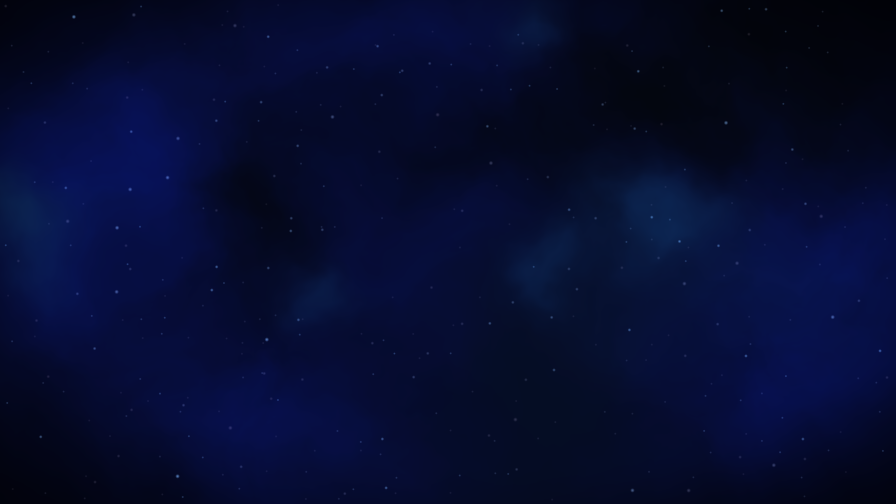
Give the GLSL for this background, as a Shadertoy shader.

```glsl
// Dim deep-blue nebula with teal wisps, dark dust and faint scattered stars.

vec2 hash22(vec2 p) {
    vec3 q = fract(p.xyx * vec3(0.1031, 0.1030, 0.0973));
    q += dot(q, q.yzx + 33.33);
    return fract((q.xx + q.yz) * q.zy);
}

// Dot product of a random unit gradient with the offset from its corner.
float cornerRamp(vec2 cell, vec2 offset) {
    float angle = 6.2832 * hash22(cell + 40.0).x;
    return dot(vec2(cos(angle), sin(angle)), offset);
}

float gradientNoise(vec2 p) {
    vec2 i = floor(p), f = fract(p);
    vec2 u = f * f * f * (f * (f * 6.0 - 15.0) + 10.0);
    vec2 e = vec2(1.0, 0.0);
    return mix(mix(cornerRamp(i, f), cornerRamp(i + e, f - e), u.x),
               mix(cornerRamp(i + e.yx, f - e.yx), cornerRamp(i + 1.0, f - 1.0), u.x), u.y);
}

float fbm(vec2 p) {
    float sum = 0.0, amplitude = 0.65;
    for (int i = 0; i < 5; i++) {
        sum += amplitude * gradientNoise(p);
        p = mat2(0.8, -0.6, 0.6, 0.8) * p * 2.03 + 5.7;
        amplitude *= 0.5;
    }
    return sum;
}

// Soft elliptical cloud, 1 at its centre.
float cloud(vec2 p, vec2 centre, vec2 radius) {
    vec2 d = (p - centre) / radius;
    return exp(-dot(d, d));
}

// One randomly placed star per grid cell; most cells stay empty.
vec3 starLayer(vec2 p, float density, float share, float radius, float seed) {
    vec2 cell = floor(p * density);
    vec2 pick = hash22(cell + seed);
    vec2 centre = (cell + 0.2 + 0.6 * hash22(cell + seed + 17.0)) / density;
    float disc = smoothstep(radius, 0.0, length(p - centre));
    vec3 tint = mix(vec3(0.50, 0.42, 0.46), vec3(0.32, 0.48, 0.62), pick.y);
    return tint * disc * step(pick.x, share) * (0.35 + 0.65 * pick.y * pick.y);
}

void mainImage(out vec4 fragColor, in vec2 fragCoord) {
    vec2 uv = fragCoord / iResolution.xy;
    vec2 p = fragCoord / iResolution.y;

    // Turbulence bends the clouds and varies their density.
    vec2 warp = vec2(fbm(p * 2.6 + 3.0), fbm(p * 2.6 + 19.0));
    vec2 q = p + 0.20 * warp;
    float wisps = fbm(q * 4.5 + 8.0);
    float density = clamp(0.92 + 0.7 * wisps, 0.0, 1.3);

    vec3 navy = vec3(0.022, 0.042, 0.185);
    vec3 ink = vec3(0.012, 0.022, 0.055);
    vec3 slate = vec3(0.020, 0.050, 0.125);
    vec3 royal = vec3(0.028, 0.070, 0.350);
    vec3 teal = vec3(0.050, 0.160, 0.340);

    // Murky dust through the lower centre.
    vec3 col = navy * (1.0 + 0.35 * wisps);
    col = mix(col, slate, 0.85 * cloud(q, vec2(1.08, 0.22), vec2(0.28, 0.36)));

    // Broad blue clouds at the sides, with fainter ones above and below.
    float blue = cloud(q, vec2(0.20, 0.64), vec2(0.27, 0.25))
               + cloud(q, vec2(1.66, 0.38), vec2(0.27, 0.33))
               + 0.65 * cloud(q, vec2(0.52, 0.14), vec2(0.20, 0.16))
               + 0.45 * cloud(q, vec2(0.80, 0.92), vec2(0.22, 0.18))
               + 0.30 * cloud(q, vec2(0.82, 0.48), vec2(0.22, 0.20));
    col = mix(col, royal, clamp(blue * density, 0.0, 1.0));

    // Dark lanes.
    float dust = 0.95 * cloud(q, vec2(1.46, 0.86), vec2(0.42, 0.22))
               + 0.65 * cloud(q, vec2(0.50, 0.57), vec2(0.13, 0.20))
               + 0.45 * cloud(q, vec2(0.98, 0.70), vec2(0.30, 0.14));
    col = mix(col, ink, clamp(dust * (1.0 - 0.5 * wisps), 0.0, 0.97));

    // Teal wisps.
    float glow = 0.75 * cloud(q, vec2(1.25, 0.54), vec2(0.14, 0.09))
               + 0.55 * cloud(q, vec2(1.03, 0.44), vec2(0.08, 0.06))
               + 0.50 * cloud(q, vec2(0.64, 0.41), vec2(0.07, 0.06))
               + 0.75 * cloud(q, vec2(0.03, 0.53), vec2(0.13, 0.07))
               + 0.50 * cloud(q, vec2(1.06, 1.00), vec2(0.06, 0.06))
               + 0.25 * cloud(q, vec2(1.42, 0.40), vec2(0.28, 0.10));
    col = mix(col, teal, clamp(glow * density, 0.0, 1.0));

    // Darkened corners.
    vec2 edge = abs(uv - 0.5) * 2.0;
    col *= 1.0 - 0.75 * smoothstep(0.85, 1.45, length(edge));

    // Stars, from many faint specks to a few larger points.
    for (int i = 0; i < 3; i++) {
        float k = float(i);
        col += starLayer(p, 26.0 - 8.0 * k, 0.20 - 0.04 * k, 0.0032 + 0.0010 * k, 31.0 * k)
             * (0.40 + 0.25 * k);
    }

    fragColor = vec4(col, 1.0);
}
```
